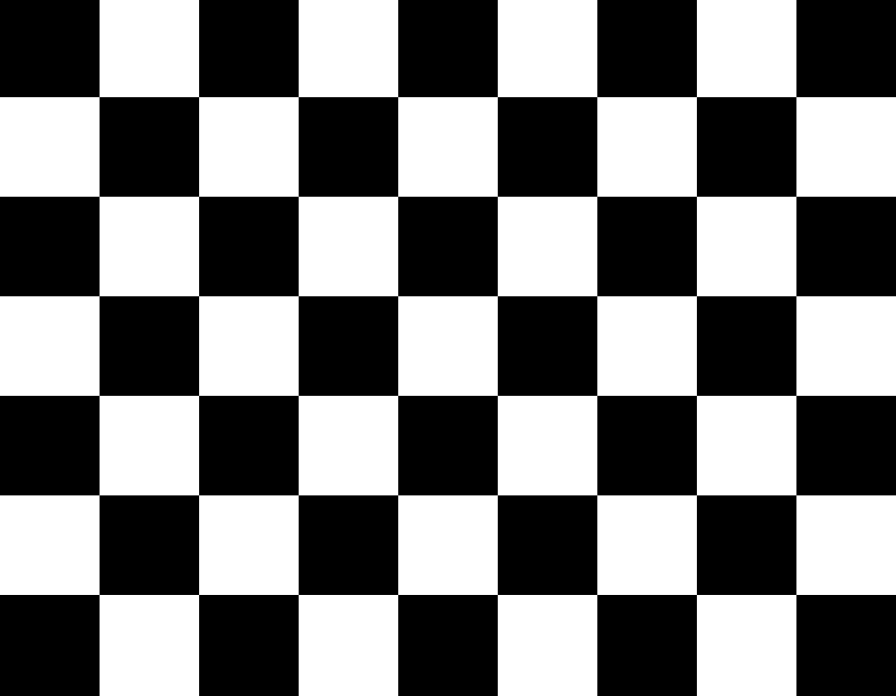
Write a WebGL 2 fragment shader that draws this pattern.

```glsl
#version 300 es
precision highp float;

#define COLUMNS 9.0
#define ROW_SHIFT 0.015
#define DARK vec3(0.0)
#define LIGHT vec3(1.0)

uniform vec2 u_resolution;
out vec4 fragColor;

// Triangle wave: zero on cell borders, negative in even cells, positive in odd ones
vec2 cellWave(vec2 p) {
    return abs(mod(p + 0.5, 2.0) - 1.0) - 0.5;
}

void main() {
    // Square cells, sized from the canvas width
    float pixelSize = COLUMNS / u_resolution.x;
    vec2 p = gl_FragCoord.xy * pixelSize;

    // The lattice sits slightly high; the bottom row extends to the canvas edge
    p.y = max(p.y - ROW_SHIFT, 0.5 * pixelSize);

    // Box-filtered parity on each axis gives one-pixel smooth borders
    vec2 parity = clamp(cellWave(p) / (0.5 * pixelSize), -1.0, 1.0);
    float darkness = 0.5 + 0.5 * parity.x * parity.y;

    fragColor = vec4(mix(LIGHT, DARK, darkness), 1.0);
}
```
